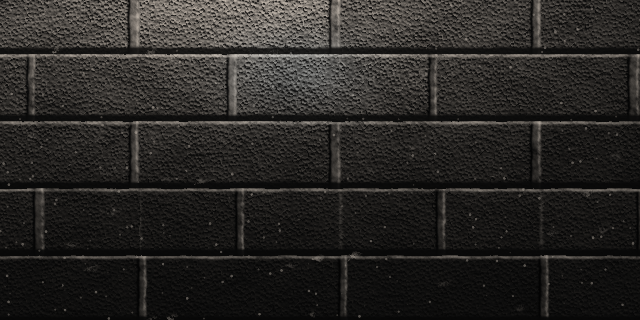
Reproduce this texture procedurally as a Shadertoy shader.

```glsl
// Dark pitted brick wall in running bond, lit by a lamp above the top edge.
// Cellular noise gives the pits and flecks, layered sines the worn edges;
// each course has a bright upper lip and a shadowed bed joint below it.

#define COURSE_HEIGHT 0.21
#define COURSE_SHIFT 0.009
#define BRICK_LENGTH 0.628
#define JOINT_START 0.42
#define BOND_SHIFT 0.322
#define JOINT_HALF 0.015
#define BED_SHADOW 0.023
#define LIP_WIDTH 0.0048
#define GRAIN 84.0
#define LAMP vec2(0.78, 1.05)
#define WARM vec3(1.0, 0.945, 0.885)
#define COOL vec3(0.93, 0.98, 1.0)

float hash(vec2 p) {
    vec3 q = fract(vec3(p.xyx) * 0.1031);
    q += dot(q, q.yzx + 33.33);
    return fract((q.x + q.y) * q.z);
}

// Distance to the nearest scattered point, and that point's random value
vec2 cellular(vec2 p) {
    vec2 cell = floor(p);
    vec2 nearest = vec2(9.0, 0.0);
    for (int j = -1; j <= 1; j++) {
        for (int i = -1; i <= 1; i++) {
            vec2 c = cell + vec2(i, j);
            float d = length(c + vec2(hash(c), hash(c + 57.3)) - p);
            if (d < nearest.x) nearest = vec2(d, hash(c + 19.7));
        }
    }
    return nearest;
}

// Layered sines, about -1 to 1
float waves(vec2 p) {
    float sum = 0.0, amp = 0.5;
    for (int i = 0; i < 4; i++) {
        sum += amp * sin(p.x + 1.7 * sin(p.y)) * cos(p.y * 0.8 + sin(p.x * 0.6));
        p = mat2(1.5, 1.2, -1.2, 1.5) * p + 2.3;
        amp *= 0.6;
    }
    return sum;
}

// Flat face with pits of uneven depth
float relief(vec2 p) {
    vec2 pit = cellular(p * GRAIN);
    float fine = smoothstep(0.1, 0.6, pit.x) * (0.35 + 0.9 * pit.y);
    return fine + 0.35 * cellular(p * GRAIN * 0.45 + 8.0).x;
}

// Soft-edged line of a given width
float line(float x, float width) {
    return exp(-x * x / (width * width));
}

void mainImage(out vec4 fragColor, in vec2 fragCoord) {
    float px = 1.0 / iResolution.y;
    vec2 p = fragCoord * px;
    float rough = waves(p * 95.0);
    float patchy = waves(p * 17.0);

    // Course and brick coordinates with slightly uneven edges
    vec2 wall = p + vec2(0.003, 0.002) * vec2(waves(p.yx * 50.0), waves(p * 38.0));
    float course = floor((wall.y + COURSE_SHIFT) / COURSE_HEIGHT);
    float above = wall.y + COURSE_SHIFT - course * COURSE_HEIGHT;
    float below = COURSE_HEIGHT - above;
    float drift = 0.025 * (1.0 - smoothstep(1.0, 2.0, course));
    float along = (wall.x - JOINT_START - drift + BOND_SHIFT * mod(course, 2.0)) / BRICK_LENGTH;
    float joint = floor(along + 0.5);
    float side = (along - joint) * BRICK_LENGTH;
    float brickTone = hash(vec2(floor(along) + 11.0, course + 5.0));
    float jointTone = hash(vec2(joint + 31.0, course + 17.0));

    // Lamp falloff with a soft cool pool on the second course
    float lamp = 1.05 * exp(-1.25 * length((p - LAMP) * vec2(1.15, 3.0)));
    vec2 poolOffset = (p - vec2(0.93, 0.77)) * vec2(4.5, 8.0);
    float pool = 0.14 * exp(-dot(poolOffset, poolOffset));
    float light = lamp + pool;

    // Pitted brick face lit from above
    float slope = relief(p) - relief(p + vec2(0.001, 0.004));
    float face = clamp(0.75 + 0.95 * slope + 0.2 * patchy, 0.12, 1.6);
    face *= 0.85 + 0.3 * brickTone;
    float tone = 0.02 + face * (light + 0.022);

    // Faint seam across some bricks of the second course from the bottom
    float seam = (fract(along) - 0.5) * BRICK_LENGTH;
    float seamed = step(abs(course - 1.0), 0.5) * step(0.5, along);
    tone += 0.12 * seamed * line(seam, 0.006) * clamp(0.6 + rough, 0.0, 1.0);

    // Head joints: rough mortar, dark left edge and bright right rim
    float halfWidth = JOINT_HALF * (0.75 + 0.45 * jointTone);
    float mortar = 1.0 - smoothstep(halfWidth - px, halfWidth + px, abs(side));
    float mortarTone = (0.15 + 0.95 * light) * (0.8 + 0.45 * rough + 0.35 * patchy);
    tone = mix(tone, max(mortarTone, 0.03), mortar);
    float rim = line(side - halfWidth * 0.6, 0.004);
    tone += (0.24 + 0.4 * light) * rim * clamp(0.65 + 0.7 * rough, 0.1, 1.3);
    tone *= 1.0 - 0.85 * line(side + halfWidth, 0.005);

    // Bed joints: shadow under each course and a worn, lit upper lip
    float shadow = 1.0 - smoothstep(BED_SHADOW * 0.65, BED_SHADOW * 1.15, above);
    tone = mix(tone, 0.025 + 0.08 * light, 0.93 * shadow);
    float wear = clamp(0.8 + 0.4 * rough + 0.4 * patchy, 0.25, 1.4);
    tone += (0.36 + 0.85 * light) * wear * line(below - LIP_WIDTH, LIP_WIDTH);

    // Small mineral flecks and a few ragged mortar crumbs near the beds
    vec2 fleck = cellular(p * 62.0 + 3.0);
    float fleckTone = fract(fleck.y * 91.0);
    float fleckSize = 0.12 + 0.14 * fleckTone;
    float fleckMask = step(0.955, fleck.y) * (1.0 - smoothstep(fleckSize - 0.1, fleckSize + 0.1, fleck.x));
    tone += (0.08 + 0.28 * fleckTone) * fleckMask;
    vec2 crumb = cellular(p * vec2(14.0, 20.0) + 0.35 * rough + 21.0);
    float nearBed = 0.3 + 0.7 * line(min(above, below), 0.03);
    float crumbMask = step(0.93, crumb.y) * (1.0 - smoothstep(0.1, 0.26, crumb.x));
    tone += 0.35 * nearBed * crumbMask * clamp(0.6 + rough, 0.0, 1.2);

    // Soft highlight rolloff, then warm light over cool shadows
    tone = 0.86 * (1.0 - exp(-1.3 * tone));
    float coolness = pool * 4.0 + 0.5 * (1.0 - smoothstep(0.03, 0.1, tone));
    fragColor = vec4(tone * mix(WARM, COOL, clamp(coolness, 0.0, 1.0)), 1.0);
}
```
